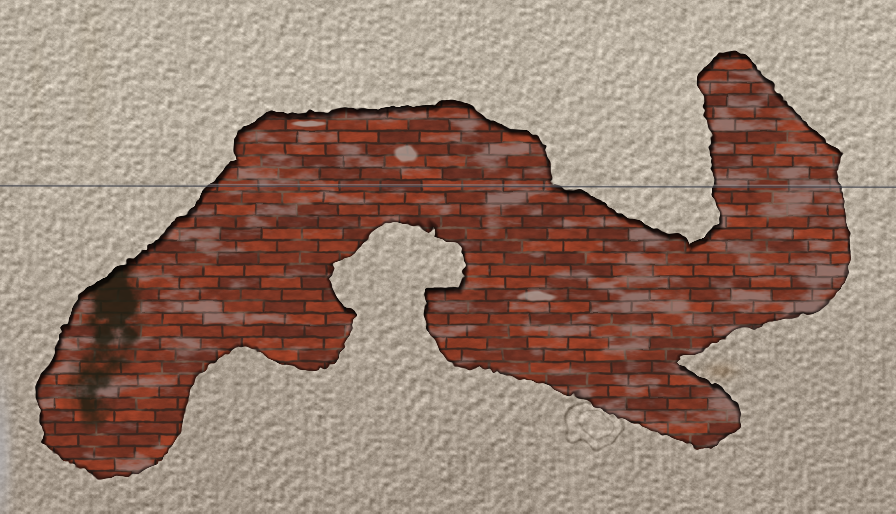
Write a WebGL 1 fragment shader that draws this texture.

```glsl
precision highp float;
uniform vec2 u_resolution;

float hash(vec2 p) {
  return fract(sin(dot(p, vec2(127.1, 311.7))) * 43758.5453);
}

float noise(vec2 p) {
  vec2 i = floor(p), f = fract(p);
  f = f * f * (3.0 - 2.0 * f);
  return mix(mix(hash(i), hash(i + vec2(1, 0)), f.x),
             mix(hash(i + vec2(0, 1)), hash(i + vec2(1, 1)), f.x), f.y);
}

float fbm(vec2 p) {
  float sum = 0.0, amp = 0.5;
  for (int i = 0; i < 4; i++) {
    sum += amp * noise(p);
    p = p * 2.03 + 7.1;
    amp *= 0.5;
  }
  return sum;
}

// Tapered capsule: each end is centre.xy and radius z
float taper(vec2 p, vec3 a, vec3 b) {
  vec2 pa = p - a.xy, ba = b.xy - a.xy;
  float h = clamp(dot(pa, ba) / dot(ba, ba), 0.0, 1.0);
  return length(pa - ba * h) - mix(a.z, b.z, h);
}

float glow(vec2 p, vec2 centre, vec2 size) {
  vec2 q = (p - centre) / size;
  return exp(-dot(q, q));
}

// Signed distance to the broken opening, negative over bare brick
float opening(vec2 p) {
  p += 0.07 * (vec2(noise(p * 6.0), noise(p * 6.0 + 40.0)) - 0.5);
  // left arm
  float d = taper(p, vec3(0.95, 3.46, 0.64), vec3(1.15, 2.92, 0.58));
  d = min(d, taper(p, vec3(1.15, 2.92, 0.54), vec3(2.05, 2.22, 0.62)));
  d = min(d, taper(p, vec3(2.05, 2.32, 0.66), vec3(2.62, 2.74, 0.43)));
  // arch
  d = min(d, taper(p, vec3(2.15, 2.05, 0.60), vec3(2.62, 1.72, 0.66)));
  d = min(d, taper(p, vec3(2.33, 1.26, 0.29), vec3(3.85, 1.35, 0.47)));
  d = min(d, taper(p, vec3(2.62, 1.72, 0.66), vec3(3.65, 1.40, 0.51)));
  d = min(d, taper(p, vec3(3.65, 1.40, 0.51), vec3(4.25, 1.55, 0.50)));
  // central body and lower tail
  d = min(d, taper(p, vec3(4.25, 1.55, 0.50), vec3(4.28, 2.55, 0.62)));
  d = min(d, taper(p, vec3(3.88, 2.72, 0.24), vec3(4.00, 2.92, 0.24)));
  d = min(d, taper(p, vec3(4.28, 2.55, 0.62), vec3(5.20, 2.70, 0.75)));
  d = min(d, taper(p, vec3(4.70, 2.05, 0.48), vec3(5.60, 2.45, 0.46)));
  d = min(d, taper(p, vec3(5.20, 3.18, 0.30), vec3(6.02, 3.55, 0.30)));
  // right arm
  d = min(d, taper(p, vec3(5.30, 2.68, 0.62), vec3(6.05, 2.51, 0.41)));
  d = min(d, taper(p, vec3(6.05, 2.51, 0.41), vec3(6.72, 2.15, 0.57)));
  d = min(d, taper(p, vec3(6.72, 2.15, 0.57), vec3(6.64, 1.50, 0.53)));
  d = min(d, taper(p, vec3(6.28, 0.75, 0.29), vec3(6.64, 1.45, 0.50)));
  d = min(d, taper(p, vec3(6.90, 1.36, 0.16), vec3(7.07, 1.36, 0.14)));
  // plaster tongue beneath the arch
  float tongue = taper(p, vec3(3.45, 2.22, 0.32), vec3(3.77, 2.27, 0.22));
  tongue = min(tongue, taper(p, vec3(3.08, 2.40, 0.24), vec3(3.45, 2.22, 0.32)));
  return max(d, -tongue) + 0.035 * (noise(p * 22.0) - 0.5);
}

vec3 plaster(vec2 p) {
  vec2 grain = p * vec2(25.0, 29.0);
  float relief = fbm(grain + vec2(0.3, 0.5)) - fbm(grain - vec2(0.3, 0.5));
  vec3 col = mix(vec3(0.735, 0.695, 0.635), vec3(0.645, 0.595, 0.54), smoothstep(0.3, 4.6, p.y));
  col += 0.33 * relief + 0.05 * (fbm(p * 2.0) - 0.5);
  // rain streaks, pale left edge and a dull spot
  float streak = glow(p, vec2(0.78, 0.6), vec2(0.12, 0.9)) + glow(p, vec2(0.32, 0.8), vec2(0.05, 0.5));
  col -= 0.07 * streak * fbm(p * vec2(14.0, 3.0)) * vec3(0.9, 1.0, 1.2);
  col = mix(col, vec3(0.70, 0.70, 0.72), 0.6 * glow(p, vec2(0.0, 3.9), vec2(0.09, 0.6)));
  col -= 0.1 * glow(p, vec2(6.18, 3.18), vec2(0.13, 0.07)) * vec3(0.7, 1.0, 1.3);
  // cracked repair below the body
  vec2 q = p - vec2(5.10, 3.64);
  float ring = length(q * vec2(0.9, 1.2)) + 0.12 * (noise(p * 9.0) - 0.5);
  col -= 0.15 * (smoothstep(0.025, 0.0, abs(ring - 0.21)) + 0.7 * smoothstep(0.02, 0.0, abs(ring - 0.11)));
  return col + 0.04 * smoothstep(0.22, 0.16, ring);
}

vec3 bricks(vec2 p, float px) {
  vec2 q = p + 0.012 * (vec2(noise(p * 9.0), noise(p * 9.0 + 20.0)) - 0.5);
  float row = floor(q.y / 0.104 + 0.21);
  vec2 cell = vec2(q.x / 0.35 + 0.5 * mod(row, 2.0) + 0.25 * hash(vec2(row, 3.0)), q.y / 0.104 + 0.21);
  vec2 id = floor(cell), f = fract(cell);
  vec2 gap = min(f, 1.0 - f) * vec2(0.35, 0.104);
  float face = smoothstep(0.002, 0.012 + px * 0.6, min(gap.x, gap.y) + 0.006 * (noise(p * 40.0) - 0.5));
  float tone = hash(id);
  vec3 clay = mix(vec3(0.39, 0.18, 0.135), vec3(0.59, 0.245, 0.15), tone);
  clay *= 0.8 + 0.4 * fbm(p * vec2(14.0, 25.0));
  vec3 mortar = mix(vec3(0.23, 0.15, 0.12), vec3(0.46, 0.35, 0.29), smoothstep(0.45, 0.75, fbm(p * 5.0)));
  vec3 col = mix(mortar, clay, face);
  // lime bloom, strongest on the right
  float zone = 0.16 + 0.5 * smoothstep(5.5, 7.0, p.x) + 0.35 * glow(p, vec2(4.4, 1.5), vec2(0.55, 0.45))
    + 0.3 * glow(p, vec2(5.3, 2.5), vec2(0.8, 0.8)) + 0.2 * glow(p, vec2(0.6, 3.2), vec2(0.4, 0.6));
  float bloom = fbm(p * vec2(5.0, 11.0) + 5.0) + 0.25 * (hash(id + 9.0) - 0.5) + 0.3 * zone;
  col = mix(col, vec3(0.60, 0.51, 0.49), 0.75 * smoothstep(0.52, 0.86, bloom) * (0.6 + 0.4 * face));
  float chalk = glow(p, vec2(3.48, 1.32), vec2(0.11, 0.08)) + glow(p, vec2(4.6, 2.54), vec2(0.17, 0.05))
    + glow(p, vec2(2.65, 1.06), vec2(0.15, 0.03));
  col = mix(col, vec3(0.68, 0.62, 0.59), 0.8 * smoothstep(0.3, 0.65, chalk * (0.6 + 0.7 * noise(p * 18.0))));
  // soot and moss on the left arm
  float soot = glow(p, vec2(0.98, 2.6), vec2(0.28, 0.5)) + 0.6 * glow(p, vec2(0.75, 3.4), vec2(0.3, 0.4));
  return mix(col, vec3(0.13, 0.12, 0.075), 0.85 * smoothstep(0.25, 0.6, soot * (0.3 + fbm(p * 8.0))));
}

void main() {
  // canvas is 7.68 units wide, y measured down from the top
  float px = 7.68 / u_resolution.x;
  vec2 p = vec2(gl_FragCoord.x, u_resolution.y - gl_FragCoord.y) * px;
  float d = opening(p);
  float overhang = opening(p - vec2(0.015, 0.045));
  vec3 wall = plaster(p);
  wall += 0.06 * smoothstep(0.05, 0.0, d);
  vec3 bare = bricks(p, px);
  bare *= mix(1.0, 0.3, smoothstep(-0.03, 0.02, overhang));
  bare *= mix(0.4, 1.0, smoothstep(0.0, 0.04, -d));
  float inside = smoothstep(px * 0.6, -px * 0.6, d);
  vec3 col = mix(wall, bare, inside);
  // stretched cable with a lit upper edge
  float cable = p.y - 1.593 - 0.0015 * p.x;
  float lit = smoothstep(0.008 + px * 0.5, 0.0, abs(cable + 0.014));
  col = mix(col, vec3(0.56, 0.55, 0.56), lit * mix(0.2, 0.6, inside));
  col = mix(col, vec3(0.27, 0.28, 0.31), 0.85 * smoothstep(0.006 + px * 0.7, 0.0, abs(cable)));
  gl_FragColor = vec4(clamp(col, 0.0, 1.0), 1.0);
}
```
